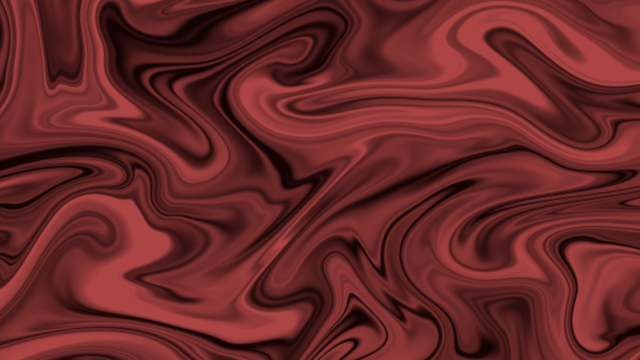
Give the GLSL for this background, as a WebGL 1 fragment shader.

```glsl
precision highp float;
// Dark red marbled ink: soft pigment noise is stirred by several
// swirling, divergence-free flows, which fold it into long filaments.
// Each pixel averages a small grid of samples for soft edges.

uniform vec2 u_resolution;

const int FLOW_STAGES = 4;
const int STEPS_PER_STAGE = 5;
const float STEP_LENGTH = 0.03;
const float SOFTNESS = 0.0018;   // sample spacing in canvas heights

vec2 randomDirection(vec2 cell) {
    float angle = 6.2832 * fract(sin(dot(cell, vec2(127.1, 311.7))) * 43758.5);
    return vec2(cos(angle), sin(angle));
}

// Gradient noise: x is the value, yz its derivatives.
vec3 gradientNoise(vec2 p) {
    vec2 cell = floor(p);
    vec2 f = p - cell;
    vec2 u = f * f * f * (f * (f * 6.0 - 15.0) + 10.0);
    vec2 du = 30.0 * f * f * (f * (f - 2.0) + 1.0);

    vec2 ga = randomDirection(cell);
    vec2 gb = randomDirection(cell + vec2(1.0, 0.0));
    vec2 gc = randomDirection(cell + vec2(0.0, 1.0));
    vec2 gd = randomDirection(cell + vec2(1.0, 1.0));
    float a = dot(ga, f);
    float b = dot(gb, f - vec2(1.0, 0.0));
    float c = dot(gc, f - vec2(0.0, 1.0));
    float d = dot(gd, f - vec2(1.0, 1.0));

    float value = mix(mix(a, b, u.x), mix(c, d, u.x), u.y);
    vec2 slope = mix(mix(ga, gb, u.x), mix(gc, gd, u.x), u.y)
        + du * (u.yx * (a - b - c + d) + vec2(b - a, c - a));
    return vec3(value, slope);
}

// Carries a point along the curl of a different noise in each stage.
vec2 stir(vec2 p, float stepLength) {
    for (int stage = 0; stage < FLOW_STAGES; stage++) {
        float s = float(stage);
        float frequency = 2.4 + 0.5 * s;
        vec2 offset = vec2(17.3, 9.1) * (s + 1.0);
        for (int i = 0; i < STEPS_PER_STAGE; i++) {
            vec2 slope = gradientNoise(p * frequency + offset).yz;
            p += stepLength * vec2(slope.y, -slope.x);
        }
    }
    return p;
}

// Pigment tone, 0 dark to 1 light; fine detail is stronger in the darks.
float pigment(vec2 p) {
    float broad = 0.85 * gradientNoise(p * 3.2 + 3.7).x
        + 0.65 * gradientNoise(p * 6.7 + 31.2).x;
    float detail = gradientNoise(p * 13.6 + 58.4).x;
    float detailAmount = mix(0.75, 0.25, smoothstep(-0.3, 0.2, broad));
    return clamp(0.535 + broad + detailAmount * detail, 0.0, 1.0);
}

// Widens the pattern sideways and tilts it gently upward to the right.
float marble(vec2 p) {
    vec2 stretched = vec2(p.x * 0.6, p.y - 0.14 * p.x);
    return pigment(stir(stretched, STEP_LENGTH));
}

// Averages a 3 by 3 grid of samples.
float softMarble(vec2 p, float spacing) {
    float sum = 0.0;
    for (int y = -1; y <= 1; y++) {
        for (int x = -1; x <= 1; x++) {
            sum += marble(p + spacing * vec2(float(x), float(y)));
        }
    }
    return sum / 9.0;
}

vec3 inkColor(float tone) {
    vec3 darkRed = vec3(0.08, 0.012, 0.012);
    vec3 lightRed = vec3(0.68, 0.268, 0.268);
    return mix(darkRed, lightRed, tone);
}

void main() {
    vec2 p = gl_FragCoord.xy / u_resolution.y;
    gl_FragColor = vec4(inkColor(softMarble(p, SOFTNESS)), 1.0);
}
```
